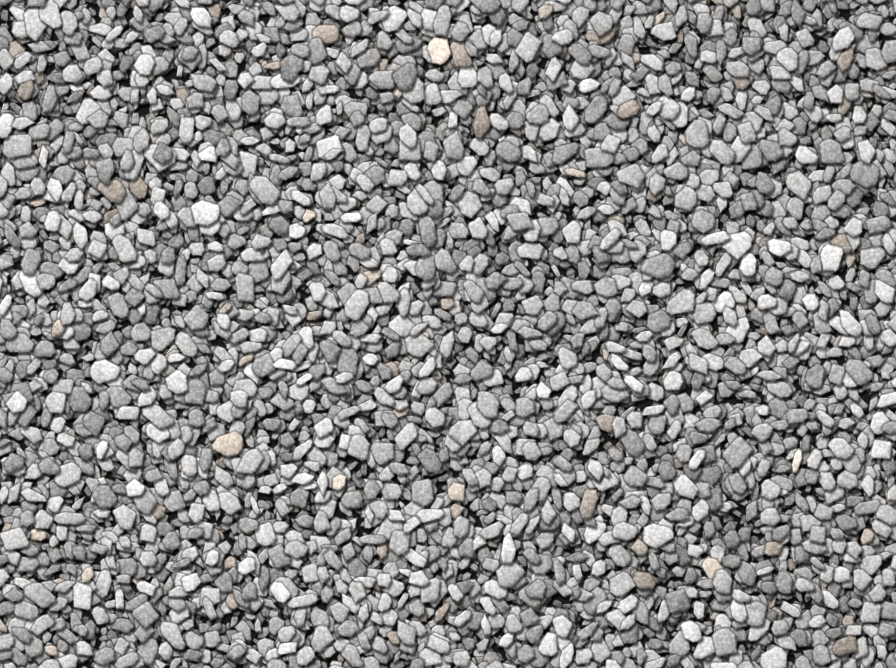
This texture is drawn by a Shadertoy shader. Its source:

```glsl
const float TAU = 6.2831853;
const int LAYERS = 5;                 // buried chips first, top stones last
const int FACES = 6;                  // straight sides per stone
const float SMALL_CELL = 0.0165;      // grid pitch in canvas heights
const float LARGE_CELL = 0.0325;
const float EDGE_SOFTNESS = 0.0019;
const float SHADOW_REACH = 0.0042;
const float SHADOW_STRENGTH = 0.60;
const float GRAIN_CELL = 0.0048;
const float GRAIN_STRENGTH = 0.16;
const float DARK_TONE = 0.62;
const float PALE_TONE = 0.93;
const float BURIED_DEPTH = 0.70;
const float TAN_SHARE = 0.03;
const vec2 LIGHT_DIR = vec2(-0.45, 0.89);
const vec3 GAP_COLOR = vec3(0.115, 0.115, 0.112);
const vec3 STONE_TINT = vec3(1.0, 0.996, 0.990);
const vec3 TAN_TINT = vec3(1.05, 0.99, 0.93);

vec4 hash4(vec2 p) {
    vec4 q = fract(p.xyxy * vec4(0.1031, 0.1030, 0.0973, 0.1099));
    q += dot(q, q.wzxy + 33.33);
    return fract((q.xxyz + q.yzzw) * q.zywx);
}

mat2 rotation(float angle) {
    float c = cos(angle), s = sin(angle);
    return mat2(c, s, -s, c);
}

// Distance to the nearest jittered grain centre
float cellular(vec2 p) {
    vec2 cell = floor(p);
    float nearest = 2.0;
    for (int y = -1; y <= 1; y++)
    for (int x = -1; x <= 1; x++) {
        vec2 id = cell + vec2(x, y);
        nearest = min(nearest, length(id + hash4(id + 71.0).xy - p));
    }
    return nearest;
}

// Irregular convex chip: a squashed polygon with clipped corners
float stoneDistance(vec2 q, float radius, float stretch, vec4 seed) {
    q.y *= stretch;
    float d = length(q) - radius * 1.06;
    for (int k = 0; k < FACES; k++) {
        float n = float(k);
        float angle = (n + 0.7 * fract(seed.x * 7.3 + n * 0.618)) * TAU / float(FACES);
        float reach = radius * mix(0.70, 1.08, fract(seed.y * 13.1 + n * 0.381));
        d = max(d, dot(q, vec2(cos(angle), sin(angle))) - reach);
    }
    return d / sqrt(stretch);
}

// Lay one stone and its shadow over the colour below
vec3 layStone(vec3 below, vec2 offset, vec2 light, vec2 id, float size, float depth, float grain) {
    vec4 shape = hash4(id + 17.0);
    vec4 look = hash4(id + 143.0);
    mat2 turn = rotation(shape.z * TAU);
    float radius = mix(0.47, 0.76, shape.w * shape.w);
    float stretch = mix(1.12, 2.3, look.x * look.x);
    float reach = SHADOW_REACH / size;
    float soft = max(EDGE_SOFTNESS, 0.6 / iResolution.y) / size;

    vec2 q = turn * offset;
    float d = stoneDistance(q, radius, stretch, shape);
    float dLit = stoneDistance(turn * (offset + light * reach), radius, stretch, shape);

    float shadow = 1.0 - smoothstep(-0.5 * reach, 0.8 * reach, min(d, dLit));
    vec3 color = below * (1.0 - SHADOW_STRENGTH * shadow);

    // Broad top facets, split by a ridge, with bevelled sides
    float facing = clamp((dLit - d) / reach, -1.2, 1.2);
    float bevel = smoothstep(-0.24, 0.0, d);
    float ridge = dot(q, rotation(look.y * TAU)[0]) + 0.2 * (look.z - 0.5);
    float tone = mix(DARK_TONE, PALE_TONE, look.w);
    tone += 0.16 * (look.z - 0.5) * smoothstep(-0.05, 0.05, ridge);
    tone += bevel * (0.13 * facing - 0.04);
    tone += 0.08 * dot(offset, light);
    tone *= 1.0 - 0.24 * smoothstep(-0.09, 0.02, d);
    tone = (tone + grain) * depth;

    float isTan = step(1.0 - TAN_SHARE, fract(look.y * 5.7 + shape.x));
    vec3 stone = tone * mix(STONE_TINT, TAN_TINT, isTan);
    return mix(color, stone, 1.0 - smoothstep(-soft, soft, d));
}

void mainImage(out vec4 fragColor, in vec2 fragCoord) {
    vec2 p = fragCoord / iResolution.y;
    vec2 uv = fragCoord / iResolution.xy;
    // Two turned scales of cells keep the mineral grain from looking dotted
    float grain = cellular(p / GRAIN_CELL) - cellular(rotation(0.7) * p / GRAIN_CELL * 0.63 + 9.0);
    grain *= GRAIN_STRENGTH;
    vec3 color = GAP_COLOR * (1.0 + 2.0 * grain);

    // Each layer is a turned grid, so stones overlap in varied directions
    for (int i = 0; i < LAYERS; i++) {
        float level = float(i) / float(LAYERS - 1);
        float size = mix(SMALL_CELL, LARGE_CELL, level);
        float presence = mix(1.0, 0.36, level * level);
        float depth = mix(BURIED_DEPTH, 1.0, sqrt(level));
        mat2 turn = rotation(0.5 + 1.3 * float(i));
        vec2 g = turn * p / size + 40.0 + 13.7 * float(i);
        vec2 light = turn * LIGHT_DIR;
        vec2 cell = floor(g);
        for (int y = -1; y <= 1; y++)
        for (int x = -1; x <= 1; x++) {
            vec2 id = cell + vec2(x, y);
            vec2 key = id + 211.0 * float(i);
            vec4 place = hash4(key);
            if (place.z > presence) continue;
            vec2 center = id + 0.1 + 0.8 * place.xy;
            color = layStone(color, g - center, light, key, size, depth, grain);
        }
    }

    // Broad uneven daylight, dimmer toward the corners
    float daylight = 1.03 + 0.02 * sin(5.0 * uv.x + 2.0 * sin(3.0 * uv.y));
    daylight -= 0.18 * dot(uv - 0.5, uv - 0.5);
    fragColor = vec4(clamp(color * daylight, 0.0, 1.0), 1.0);
}
```
